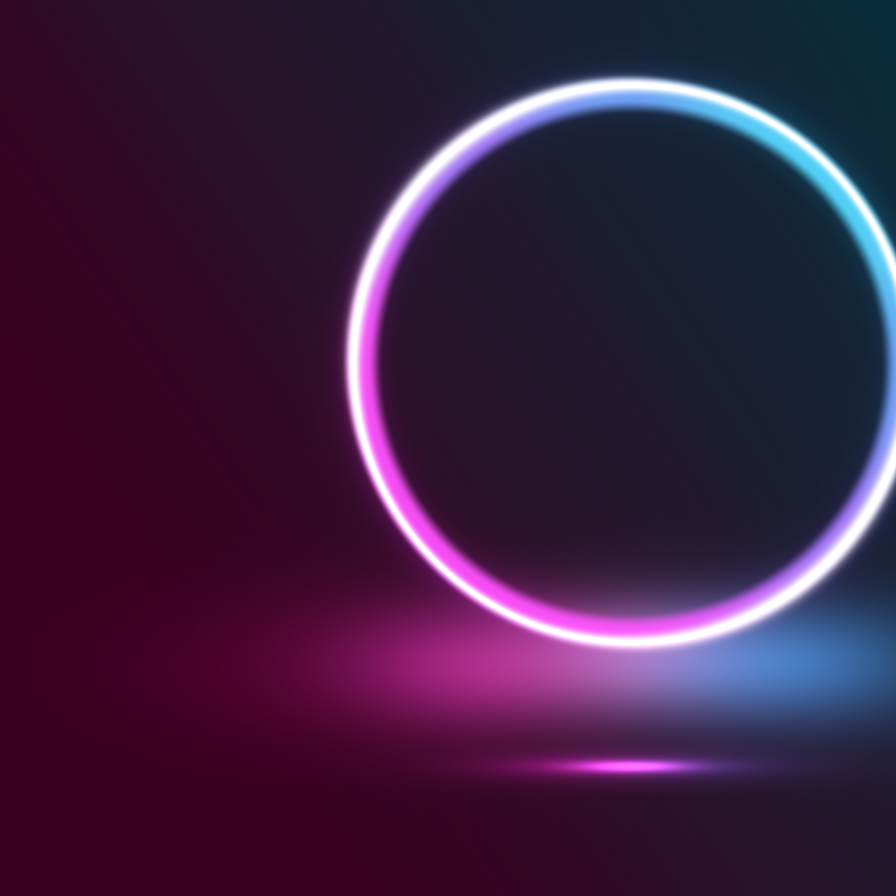
Write a WebGL 2 fragment shader that draws this background.

```glsl
#version 300 es
precision highp float;

uniform vec2 u_resolution;
out vec4 outColor;

// Backdrop: diagonal ramp from wine through indigo to teal
const vec2 RAMP_AXIS = vec2(0.6, 0.4);
const vec3 WINE = vec3(0.225, 0.0, 0.12);
const vec3 INDIGO = vec3(0.125, 0.10, 0.18);
const vec3 TEAL = vec3(0.03, 0.17, 0.23);

// Neon ring
const vec2 RING_CENTER = vec2(0.7055, 0.594);
const float RING_RADIUS = 0.311;
const float CORE_WIDE = 0.0072;
const float CORE_THIN = 0.0036;
const float HALO_REACH = 0.013;
const float HALO_STRENGTH = 0.55;
const vec3 MAGENTA = vec3(1.0, 0.32, 1.0);
const vec3 VIOLET = vec3(0.65, 0.46, 1.0);
const vec3 BLUE = vec3(0.45, 0.66, 1.0);
const vec3 CYAN = vec3(0.35, 0.85, 1.0);

// Light on the floor
const vec2 PINK_POS = vec2(0.545, 0.258);
const vec2 BLUE_POS = vec2(0.87, 0.26);
const vec2 PALE_POS = vec2(0.71, 0.268);
const vec2 SPARK_POS = vec2(0.705, 0.1445);
const vec3 PINK_GLOW = vec3(0.39, 0.11, 0.32);
const vec3 ROSE_GLOW = vec3(0.21, 0.01, 0.13);
const vec3 BLUE_GLOW = vec3(0.13, 0.42, 0.68);
const vec3 PALE_GLOW = vec3(0.31, 0.22, 0.28);

vec3 screenBlend(vec3 base, vec3 light) {
    return 1.0 - (1.0 - base) * (1.0 - clamp(light, 0.0, 1.0));
}

// Elliptical Gaussian spot
float spot(vec2 p, vec2 center, vec2 sigma) {
    vec2 q = (p - center) / sigma;
    return exp(-0.5 * dot(q, q));
}

vec3 backdrop(vec2 p) {
    float t = dot(p, RAMP_AXIS);
    vec3 lower = mix(WINE, INDIGO, smoothstep(0.2, 0.7, t));
    return mix(lower, TEAL, clamp((t - 0.64) / 0.36, 0.0, 1.0));
}

vec3 floorLight(vec2 p) {
    vec3 light = PINK_GLOW * spot(p, PINK_POS, vec2(0.10, 0.046));
    light += ROSE_GLOW * spot(p, PINK_POS - vec2(0.045, 0.0), vec2(0.19, 0.06));
    light += BLUE_GLOW * spot(p, BLUE_POS, vec2(0.12, 0.048));
    light += PALE_GLOW * spot(p, PALE_POS, vec2(0.08, 0.045));
    return light;
}

// Flat glint beneath the ring, pink on the left and violet on the right
vec3 sparkLight(vec2 p) {
    float side = smoothstep(-0.12, 0.14, p.x - SPARK_POS.x);
    vec3 tint = mix(vec3(0.85, 0.08, 0.68), vec3(0.38, 0.24, 0.75), side);
    vec3 light = tint * 0.34 * spot(p, SPARK_POS, vec2(0.12, 0.013));
    light += tint * 0.5 * spot(p, SPARK_POS, vec2(0.07, 0.006));
    light += vec3(0.75, 0.28, 0.8) * spot(p, SPARK_POS, vec2(0.038, 0.004));
    return light;
}

vec3 ringTint(float s) {
    vec3 tint = mix(MAGENTA, VIOLET, smoothstep(-0.75, 0.1, s));
    tint = mix(tint, BLUE, smoothstep(0.1, 0.72, s));
    return mix(tint, CYAN, smoothstep(0.7, 1.0, s));
}

vec3 addRing(vec3 color, vec2 p) {
    vec2 offset = p - RING_CENTER;
    float radius = length(offset);
    float d = radius - RING_RADIUS;
    float s = dot(offset, vec2(0.7071)) / max(radius, 0.001);
    vec3 tint = ringTint(s);

    // Soft halo, then the tube, then its white core near the outer rim
    float halo = exp(-abs(d + 0.006) / HALO_REACH);
    color = screenBlend(color, tint * tint * halo * HALO_STRENGTH);
    float tube = smoothstep(-0.033, -0.016, d) * (1.0 - smoothstep(0.001, 0.012, d));
    color = mix(color, tint, tube * 0.92);
    float width = mix(CORE_WIDE, CORE_THIN, s * s);
    float core = exp(-0.5 * d * d / (width * width));
    return mix(color, vec3(1.0), min(core * 1.1, 1.0));
}

void main() {
    vec2 p = gl_FragCoord.xy / u_resolution;
    vec3 color = backdrop(p);
    color = screenBlend(color, floorLight(p));
    color = screenBlend(color, sparkLight(p));
    color = addRing(color, p);
    outColor = vec4(color, 1.0);
}
```
